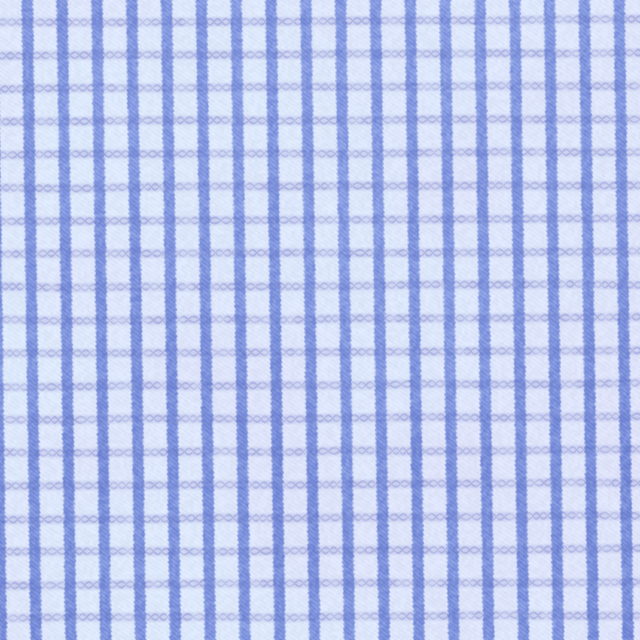
This texture is drawn by a three.js fragment shader. Its source:

```glsl
// Woven shirting: slightly leaning blue stripes over a pale ground, crossed by
// faint lilac rows of hollow lozenges. Rows are pairs of crossing sine threads;
// fine twill and value noise give the yarn its uneven look.
varying vec2 vUv;

float hash(vec2 p) {
  p = fract(p * vec2(0.1031, 0.1137));
  p += dot(p, p.yx + 33.33);
  return fract((p.x + p.y) * p.x * 17.17);
}

float noise(vec2 p) {
  vec2 i = floor(p), f = fract(p);
  f = f * f * (3.0 - 2.0 * f);
  return mix(mix(hash(i), hash(i + vec2(1.0, 0.0)), f.x),
             mix(hash(i + vec2(0.0, 1.0)), hash(i + vec2(1.0, 1.0)), f.x), f.y);
}

// Soft line: 1 inside the half width, fading over the given softness.
float line(float d, float halfWidth, float soft) {
  return 1.0 - smoothstep(halfWidth - soft, halfWidth + soft, abs(d));
}

void main() {
  vec2 uv = vUv;
  float yarn = noise(uv * vec2(210.0, 190.0) + 40.0) - 0.5;
  float cloud = noise(uv * 7.0 + 9.0) - 0.5;
  float twill = sin(6.2832 * (uv.x * 95.0 + uv.y * 145.0));

  // Ground: pale blue with a lilac drift and a faint fine weave
  vec3 color = mix(vec3(0.865, 0.912, 0.985), vec3(0.875, 0.885, 0.978),
                   clamp(0.15 + 0.5 * uv.x + 0.7 * cloud, 0.0, 1.0));
  color += 0.035 * yarn + 0.008 * twill;

  // Coordinates of the rows, tilted a little
  float rowPos = (uv.y - 0.5017 - 0.005 * (uv.x - 0.5)) / 0.0517;
  rowPos += 0.06 * (noise(vec2(uv.x * 9.0, floor(rowPos + 0.5) * 3.7)) - 0.5);
  float row = floor(rowPos + 0.5);
  float dy = (rowPos - row) * 0.0517;

  // Lozenge rows: two crossing threads on a soft lilac band
  float slip = 2.5 * noise(vec2(uv.x * 28.0, row * 5.3 + 80.0));
  float wave = 0.0046 * sin(uv.x * 228.0 + slip + 6.28 * hash(vec2(row + 60.0, 4.0)));
  float threads = max(line(dy - wave, 0.0017, 0.0015), line(dy + wave, 0.0017, 0.0015));
  float band = line(dy, 0.0072, 0.0035);
  float wear = 0.65 + 0.6 * noise(vec2(uv.x * 75.0, row * 7.1 + 30.0));
  float rowInk = clamp((0.38 * band + 0.5 * threads) * wear + 0.3 * band * yarn, 0.0, 1.0);
  color = mix(color, vec3(0.68, 0.705, 0.885), rowInk);

  // Stripes: leaning down to the right, edges notched by the twill
  float stripePos = (uv.x - 0.0495 + 0.0138 * (uv.y - 0.5)) / 0.0544;
  float stripe = floor(stripePos + 0.5);
  float dx = (stripePos - stripe) * 0.0544;
  float notch = 0.0007 * sin(6.2832 * uv.y * 145.0 + 250.0 * dx) + 0.0016 * yarn;
  float mask = line(dx, 0.0086 + notch, 0.0024);

  // Stripe yarn: light and dark twill ribs, deeper toward the bottom
  float rib = 0.5 + 0.5 * sin(6.2832 * (uv.y * 145.0 + dx * 110.0));
  float depth = 0.26 + 0.30 * rib + 0.55 * yarn + 0.18 * (1.0 - uv.y)
              + 0.25 * cloud + 0.12 * (hash(vec2(stripe + 20.0, 7.0)) - 0.5);
  vec3 blue = mix(vec3(0.575, 0.655, 0.915), vec3(0.405, 0.490, 0.815),
                  clamp(depth, 0.0, 1.0));
  blue = mix(blue, vec3(0.40, 0.47, 0.78), 0.4 * rowInk);
  color = mix(color, blue, 0.96 * mask);

  gl_FragColor = vec4(color, 1.0);
}
```
